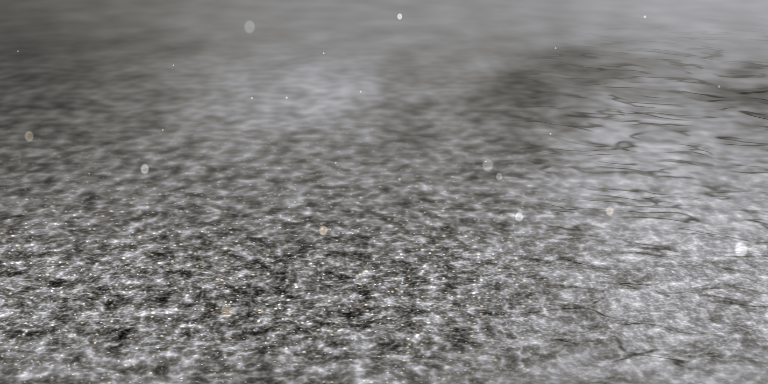
This texture is drawn by a Shadertoy shader. Its source:

```glsl
// Rain-wet asphalt seen at a low angle with a shallow depth of field.
// Gradient noise octaves on a tilted plane fade with the local blur; broad
// light patches, creases, glints and out-of-focus drops are laid over them.

#define HORIZON 1.7
#define DEPTH_STRETCH 3.3
#define FOCUS_Y 0.28
#define SHARPEST 0.0016
#define FAR_BLUR 0.032
#define NEAR_BLUR 0.014
#define BASE_TONE 0.505
#define GRAIN_GAIN 0.33
#define CREASE_GAIN 0.20
#define GLINT_GAIN 0.40
#define WARM vec3(1.0, 0.87, 0.70)
#define COOL vec3(0.95, 0.98, 1.0)

vec2 hash2(vec2 p) {
    vec3 q = fract(p.xyx * vec3(0.1031, 0.1030, 0.0973));
    q += dot(q, q.yzx + 33.33);
    return fract((q.xx + q.yz) * q.zy);
}

float cornerSlope(vec2 cell, vec2 offset) {
    float angle = 6.2832 * hash2(cell).x;
    return dot(vec2(cos(angle), sin(angle)), offset);
}

float gradientNoise(vec2 p) {
    vec2 i = floor(p), f = fract(p);
    vec2 u = f * f * f * (f * (f * 6.0 - 15.0) + 10.0);
    vec2 e = vec2(1.0, 0.0);
    float low = mix(cornerSlope(i, f), cornerSlope(i + e, f - e), u.x);
    float high = mix(cornerSlope(i + e.yx, f - e.yx), cornerSlope(i + 1.0, f - 1.0), u.x);
    return mix(low, high, u.y);
}

float patchAt(vec2 uv, vec2 centre, vec2 radius) {
    vec2 d = (uv - centre) / radius;
    return exp(-dot(d, d));
}

// Large areas of reflected sky and shadow
float broadLight(vec2 uv) {
    float t = BASE_TONE;
    t -= 0.20 * patchAt(uv, vec2(0.00, 0.82), vec2(0.22, 0.32));
    t += 0.15 * patchAt(uv, vec2(0.95, 1.02), vec2(0.26, 0.17));
    t += 0.04 * patchAt(uv, vec2(0.48, 0.95), vec2(0.20, 0.14));
    t += 0.14 * patchAt(uv, vec2(0.93, 0.36), vec2(0.24, 0.36));
    t += 0.05 * patchAt(uv, vec2(0.80, 0.60), vec2(0.07, 0.12));
    t += 0.09 * patchAt(uv, vec2(0.29, 0.74), vec2(0.06, 0.11));
    t += 0.14 * patchAt(uv, vec2(0.43, 0.75), vec2(0.08, 0.08));
    t -= 0.16 * patchAt(uv, vec2(0.68, 0.73), vec2(0.06, 0.12));
    t -= 0.13 * patchAt(uv, vec2(0.77, 0.82), vec2(0.07, 0.06));
    t -= 0.08 * patchAt(uv, vec2(0.65, 0.56), vec2(0.05, 0.05));
    t -= 0.20 * patchAt(uv, vec2(0.98, 0.74), vec2(0.06, 0.07));
    t -= 0.08 * patchAt(uv, vec2(0.53, 0.70), vec2(0.04, 0.14));
    t -= 0.06 * patchAt(uv, vec2(0.38, 0.28), vec2(0.30, 0.24));
    return t;
}

// Scattered bright discs, one possible disc per grid cell
vec3 glints(vec2 p, float cells, float size, float density) {
    vec3 sum = vec3(0.0);
    vec2 home = floor(p * cells);
    for (int k = 0; k < 9; k++) {
        vec2 cell = home + vec2(k % 3 - 1, k / 3 - 1);
        vec2 place = hash2(cell + cells), kind = hash2(cell + 71.3);
        float r = size * mix(0.5, 1.0, kind.y);
        float d = length(p * cells - cell - 0.2 - 0.6 * place);
        float disc = 1.0 - smoothstep(r * 0.3, r, d);
        vec3 tint = mix(COOL, WARM, step(0.6, kind.y));
        sum += disc * step(1.0 - density, kind.x) * tint;
    }
    return sum;
}

// Notable drops: x, y, radius, strength; negative strength is warm
const vec4 DROPS[11] = vec4[11](
    vec4(1.930, 0.35, 0.020, 0.26), vec4(1.270, 0.57, 0.017, 0.17),
    vec4(0.650, 0.93, 0.017, 0.12), vec4(1.041, 0.957, 0.008, 0.36),
    vec4(1.352, 0.435, 0.013, 0.30), vec4(0.377, 0.56, 0.013, 0.33),
    vec4(1.300, 0.54, 0.010, 0.24), vec4(0.842, 0.40, 0.013, -0.30),
    vec4(1.588, 0.45, 0.012, -0.20), vec4(0.076, 0.645, 0.014, -0.24),
    vec4(0.590, 0.19, 0.018, -0.25));

void mainImage(out vec4 fragColor, in vec2 fragCoord) {
    vec2 uv = fragCoord / iResolution.xy;
    vec2 p = uv * vec2(2.0, 1.0);
    float h = HORIZON - p.y;
    vec2 ground = vec2((p.x - 1.0) / h, DEPTH_STRETCH / h);
    float blur = SHARPEST + FAR_BLUR * pow(max(p.y - FOCUS_Y, 0.0), 1.5)
               + NEAR_BLUR * max(0.14 - p.y, 0.0);
    float wet = smoothstep(0.56, 0.80, uv.x + 0.12 * (0.4 - uv.y));
    float focus = exp(-pow((p.y - 0.22) / 0.28, 2.0));

    // Broad light with ragged, streaky borders
    vec2 sway = vec2(gradientNoise(p * vec2(5.0, 13.0)), gradientNoise(p * vec2(6.0, 17.0) + 37.0));
    float streak = gradientNoise(p * vec2(9.0, 27.0) + 5.0);
    float middle = patchAt(uv, vec2(0.5, 0.65), vec2(0.7, 0.22));
    float tone = broadLight(uv + 0.05 * sway + 0.03 * streak) + 0.09 * middle * streak;

    // Asphalt grain: soft lumps plus dark crevices, each octave dimmed by blur
    float grain = 0.0, freq = 7.0;
    vec2 bent = ground + 0.012 * sway;
    for (int i = 0; i < 6; i++) {
        float spread = freq / h * blur;
        float share = i < 2 ? 0.25 : mix(1.0, 0.65, wet);
        float n = gradientNoise(bent * freq + 19.7 * float(i));
        float facet = i < 3 ? n : n + 0.5 * (abs(n) - 0.2);
        grain += share * exp(-10.0 * spread * spread) * facet;
        freq *= 1.9;
    }
    tone += GRAIN_GAIN * grain * mix(0.80, 1.0, focus);

    // Dark creases between flat ripples of the water film, falling to the right
    vec2 rippled = vec2(ground.x, ground.y + 0.22 * ground.x) * vec2(8.0, 19.0);
    rippled += vec2(0.6, 0.9) * sway;
    float ripple = gradientNoise(rippled) + 0.35 * gradientNoise(rippled * 2.3 + 11.0);
    float gap = smoothstep(-0.1, 0.2, gradientNoise(rippled * 0.8 + 53.0));
    float crease = gap * (1.0 - smoothstep(0.0, 0.13 + 7.0 * blur, abs(ripple)));
    float film = wet * smoothstep(1.0, 0.65, uv.y);
    tone += film * (0.12 * ripple - CREASE_GAIN * crease + 0.02);

    // Warm shadows, cool highlights
    vec3 colour = tone * mix(vec3(1.01, 1.0, 0.965), vec3(0.995, 0.99, 1.01), smoothstep(0.38, 0.64, tone));

    // Stone glints, larger and softer away from the focus
    float dry = 1.0 - 0.75 * wet;
    vec2 flattened = p * vec2(0.75, 1.25);
    colour += GLINT_GAIN * dry * focus * glints(flattened, 72.0, 0.36, 0.22);
    float leftBokeh = patchAt(uv, vec2(0.10, 0.22), vec2(0.34, 0.28));
    colour += 0.19 * leftBokeh * glints(p + 3.0, 31.0, 0.30, 0.15);

    // Fine airborne spray and the larger drops
    colour += 0.28 * smoothstep(0.35, 0.55, uv.y) * glints(p + 7.0, 10.0, 0.05, 0.14);
    for (int i = 0; i < 11; i++) {
        vec4 drop = DROPS[i];
        float d = length((p - drop.xy) * vec2(1.12, 0.92)) / drop.z;
        float disc = (1.0 - smoothstep(0.65, 1.1, d)) * (0.8 + 0.2 * min(d, 1.0));
        colour += abs(drop.w) * disc * (drop.w < 0.0 ? WARM : COOL);
    }
    fragColor = vec4(clamp(colour, 0.0, 1.0), 1.0);
}
```
